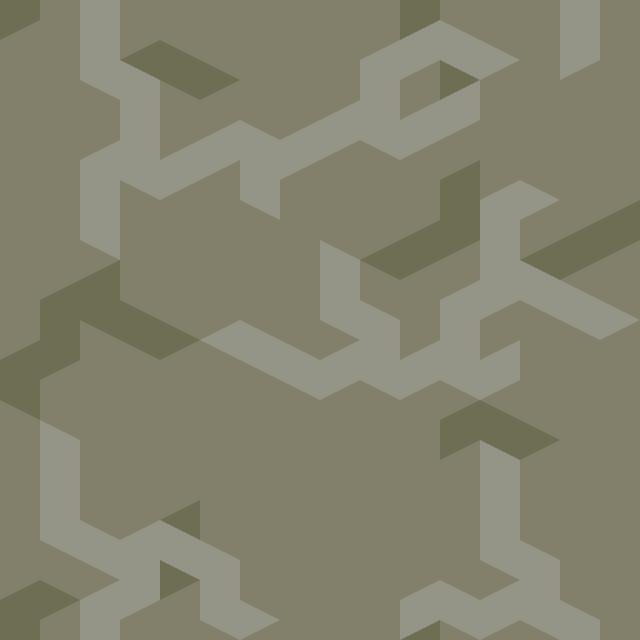
Reproduce this pattern procedurally as a WebGL 2 fragment shader.

```glsl
#version 300 es
precision highp float;
precision highp int;
// Angular camouflage: branching strips of triangles on an isometric grid, in muted olive tones.

uniform vec2 u_resolution;
out vec4 fragColor;

const float GRID = 16.0; // grid columns across the canvas; the pattern repeats after them

float hash(uint n) {
    n ^= n >> 16; n *= 0x7feb352du;
    n ^= n >> 15; n *= 0x846ca68bu;
    n ^= n >> 16;
    return float(n >> 8) / 16777216.0;
}

// Three coordinates that sum to zero, one for each family of grid lines
vec3 toTriangular(vec2 p) {
    float b = p.y - 0.5 * p.x;
    return vec3(p.x, b, -p.x - b);
}

// The floors sum to -1 or -2, which tells the two triangle orientations apart
bool pointsForward(ivec3 cell) {
    return cell.x + cell.y + cell.z == -1;
}

// Triangle on the other side of the edge that belongs to the given axis
ivec3 neighbour(ivec3 cell, int axis) {
    cell[axis] += pointsForward(cell) ? -1 : 1;
    return cell;
}

// Same triangle, up to whole repeats of the pattern
bool sameCell(ivec3 a, ivec3 b) {
    ivec3 d = a - b;
    return d.x + d.y + d.z == 0 && (d.x & 15) == 0 && ((d.y + d.x / 2) & 15) == 0;
}

// A patch is a start triangle with arms that walk from it in strips and bends
bool inPatch(ivec3 cell, vec2 centre, int arms, int minSteps, uint seed) {
    vec2 jitter = vec2(hash(seed + 60u), hash(seed + 61u)) - 0.5;
    ivec3 start = ivec3(floor(toTriangular(centre + 2.0 * jitter)));
    if (sameCell(cell, start)) return true;

    int firstTurn = hash(seed + 62u) < 0.5 ? 1 : 2;
    int firstAxis = int(3.0 * hash(seed + 63u));
    for (int arm = 0; arm < arms; arm++) {
        uint armSeed = seed + uint(arm * 16);
        int steps = minSteps + int(4.0 * hash(armSeed + 15u));
        int axis = (firstAxis + arm) % 3;
        int turn = firstTurn;
        bool bent = false;
        ivec3 walker = start;
        for (int i = 0; i < steps; i++) {
            walker = neighbour(walker, axis);
            if (sameCell(cell, walker)) return true;
            axis = (axis + turn) % 3;
            // Alternating turns run straight; a repeated turn makes a bend
            bent = !bent && hash(armSeed + uint(i)) < 0.4;
            if (!bent) turn = 3 - turn;
        }
    }
    return false;
}

vec3 cellColour(ivec3 cell) {
    // Large pale patches in staggered columns
    for (int k = 0; k < 6; k++) {
        float column = float(k % 3), row = float(k / 3);
        vec2 centre = GRID * vec2((column + 0.55) / 3.0, (row + column / 3.0 + 0.4) / 2.0);
        if (inPatch(cell, centre, 3, 5, uint(1000 + k * 64))) return vec3(0.58, 0.58, 0.53);
    }
    // Small dark patches between those columns
    for (int k = 0; k < 9; k++) {
        float column = float(k % 3), row = float(k / 3);
        vec2 centre = GRID * vec2(column + 0.05, row + column / 3.0 + 0.2) / 3.0;
        if (inPatch(cell, centre, 1, 3, uint(5000 + k * 64))) return vec3(0.43, 0.43, 0.33);
    }
    return vec3(0.51, 0.50, 0.42);
}

void main() {
    vec3 t = toTriangular(GRID * gl_FragCoord.xy / u_resolution.y);
    ivec3 cell = ivec3(floor(t));

    // Distance to each edge of the triangle, and the axis of the nearest one
    vec3 edge = pointsForward(cell) ? fract(t) : 1.0 - fract(t);
    edge /= vec3(1.0, 1.118, 1.118);
    int axis = edge.x < min(edge.y, edge.z) ? 0 : (edge.y < edge.z ? 1 : 2);

    // Smooth the edge over one pixel
    float cover = clamp(0.5 + edge[axis] * u_resolution.y / GRID, 0.0, 1.0);
    vec3 colour = cellColour(cell);
    if (cover < 1.0) colour = mix(cellColour(neighbour(cell, axis)), colour, cover);
    fragColor = vec4(colour, 1.0);
}
```
